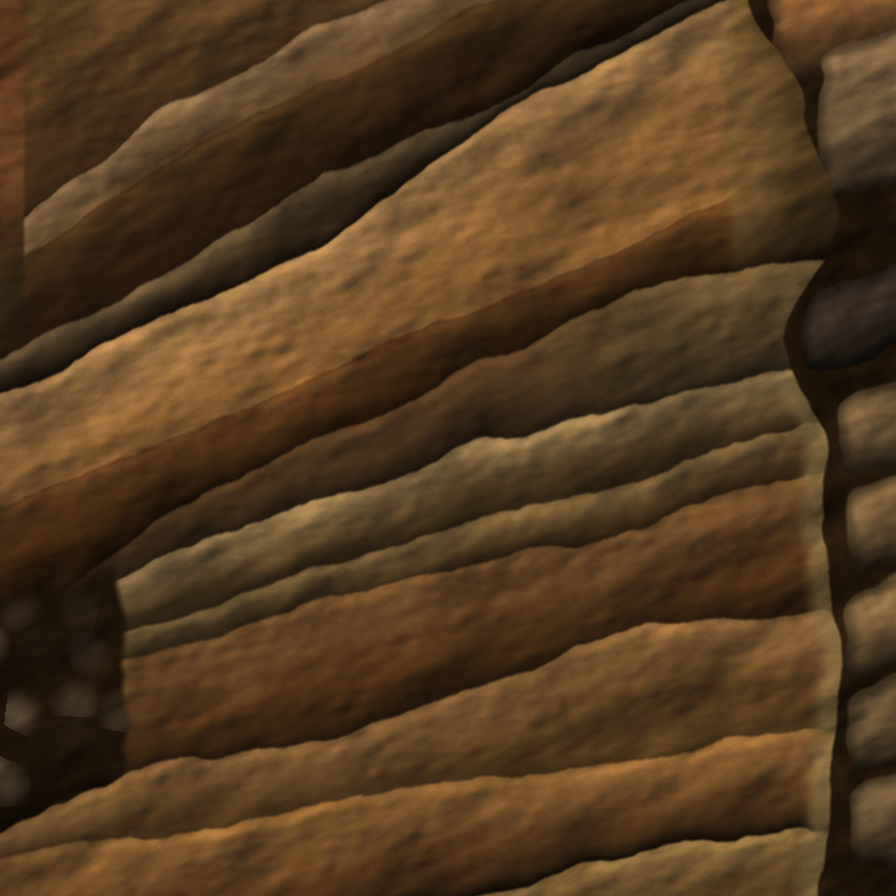
This texture is drawn by a Shadertoy shader. Its source:

```glsl
#define ROUGHNESS 0.024
#define SOFTNESS 0.0025
#define BED_ANGLE 0.43
#define GRAIN 0.55
#define RELIEF 1.3
#define GAP_COLOR vec3(0.11, 0.07, 0.03)

float hash(vec2 p) {
    return fract(sin(dot(p, vec2(127.1, 311.7))) * 43758.5453);
}

float noise(vec2 p) {
    vec2 i = floor(p), f = fract(p);
    f = f * f * (3.0 - 2.0 * f);
    return mix(mix(hash(i), hash(i + vec2(1, 0)), f.x),
               mix(hash(i + vec2(0, 1)), hash(i + vec2(1, 1)), f.x), f.y);
}

float fbm(vec2 p) {
    float sum = 0.0, amp = 0.5;
    for (int i = 0; i < 5; i++) {
        sum += amp * noise(p);
        p = mat2(1.6, 1.2, -1.2, 1.6) * p + 7.3;
        amp *= 0.5;
    }
    return sum;
}

// Piecewise height through six evenly spaced knots
float profile(float x, vec3 a, vec3 b) {
    float t = x / 0.18;
    vec3 s = clamp(t - vec3(0, 1, 2), 0.0, 1.0);
    vec2 r = clamp(t - vec2(3, 4), 0.0, 1.0);
    return a.x + dot(s, vec3(a.y - a.x, a.z - a.y, b.x - a.z)) + dot(r, b.yz - b.xy);
}

// Bed below a ragged edge; shade holds fade depth and contact shadow
void stratum(inout vec3 col, vec2 p, vec3 a, vec3 b, vec3 lit, vec3 dark, vec2 shade) {
    float edge = profile(p.x, a, b);
    edge += ROUGHNESS * (fbm(vec2(p.x * 17.0, a.x * 91.0)) - 0.5);
    float d = edge - p.y;
    col *= 1.0 - shade.y * exp(-max(-d, 0.0) * 45.0);
    vec3 face = mix(lit, dark, smoothstep(0.0, shade.x, d));
    face *= 1.0 + 0.16 * exp(-pow(abs(d - 0.006) * 150.0, 2.0));
    col = mix(col, face, smoothstep(-SOFTNESS, SOFTNESS, d));
}

// Tilted rounded block, lit from above
void block(inout vec3 col, vec2 p, vec2 center, vec2 size, vec3 lit) {
    vec2 q = p - center;
    q.y -= 0.3 * q.x;
    q += 0.014 * (vec2(noise(p * 35.0), noise(p * 35.0 + 9.0)) - 0.5);
    vec2 e = abs(q) - size + 0.022;
    float d = length(max(e, 0.0)) + min(max(e.x, e.y), 0.0) - 0.022;
    float light = mix(0.45, 1.1, smoothstep(-size.y, size.y * 0.5, q.y));
    light *= mix(0.6, 1.0, smoothstep(0.0, 0.018, -d));
    col = mix(col, lit * light, 1.0 - smoothstep(-SOFTNESS, SOFTNESS, d));
}

// Loose rubble from nearest scattered points
vec3 rubble(vec2 p) {
    vec2 g = p * 21.0, cell = floor(g);
    float best = 9.0, tone = 0.0;
    for (int k = 0; k < 9; k++) {
        vec2 id = cell + vec2(k % 3 - 1, k / 3 - 1);
        float d = length(g - id - vec2(hash(id), hash(id + 5.0)));
        if (d < best) { best = d; tone = hash(id + 11.0); }
    }
    return mix(GAP_COLOR, vec3(0.31, 0.25, 0.19), tone * tone * (1.0 - smoothstep(0.1, 0.75, best)));
}

// Right end of the stacked beds
float wallEnd(float y) {
    float ends[9] = float[9](0.915, 0.927, 0.94, 0.922, 0.922, 0.875, 0.935, 0.898, 0.84);
    float t = clamp(y, 0.0, 0.999) * 8.0;
    int i = int(t);
    return mix(ends[i], ends[i + 1], smoothstep(0.0, 1.0, fract(t))) + 0.014 * (fbm(vec2(y * 22.0, 3.0)) - 0.5);
}

void mainImage(out vec4 fragColor, in vec2 fragCoord) {
    vec2 p = fragCoord / iResolution.xy;

    // Upper beds
    vec3 col = mix(vec3(0.25, 0.16, 0.08), vec3(0.33, 0.23, 0.12), smoothstep(0.75, 1.0, p.y));
    stratum(col, p, vec3(0.733, 0.876, 0.971), vec3(1.05, 1.13, 1.2), vec3(0.46, 0.35, 0.23), vec3(0.32, 0.23, 0.13), vec2(0.07, 0.25));
    stratum(col, p, vec3(0.694, 0.818, 0.906), vec3(0.993, 1.04, 1.09), vec3(0.24, 0.16, 0.08), vec3(0.18, 0.11, 0.05), vec2(0.09, 0.0));
    vec3 leftFace = mix(vec3(0.17, 0.12, 0.06), vec3(0.34, 0.21, 0.11), smoothstep(0.66, 0.82, p.y));
    col = mix(col, leftFace, (1.0 - smoothstep(0.024, 0.03, p.x)) * smoothstep(0.6, 0.66, p.y));
    stratum(col, p, vec3(0.603, 0.688, 0.805), vec3(0.876, 0.98, 1.065), vec3(0.36, 0.28, 0.18), vec3(0.25, 0.18, 0.1), vec2(0.05, 0.25));

    // Broad bright bed, its underside and its end face
    stratum(col, p, vec3(0.557, 0.646, 0.724), vec3(0.857, 0.954, 1.04), vec3(0.51, 0.38, 0.23), vec3(0.49, 0.34, 0.18), vec2(0.13, 0.8));
    stratum(col, p, vec3(0.438, 0.505, 0.586), vec3(0.659, 0.733, 0.83), vec3(0.33, 0.21, 0.1), vec3(0.22, 0.13, 0.05), vec2(0.08, 0.0));
    vec3 endFace = mix(vec3(0.43, 0.32, 0.17), vec3(0.25, 0.18, 0.09), smoothstep(0.81, 0.91, p.x));
    endFace *= mix(0.65, 1.0, smoothstep(0.68, 0.84, p.y));
    col = mix(col, endFace, smoothstep(0.805, 0.825, p.x) * smoothstep(0.63, 0.76, p.y));

    // Middle beds
    vec3 dull = mix(vec3(0.29, 0.2, 0.11), vec3(0.4, 0.31, 0.18), smoothstep(0.5, 0.86, p.x));
    stratum(col, p, vec3(0.297, 0.424, 0.513), vec3(0.596, 0.681, 0.707), dull, dull * 0.72, vec2(0.11, 0.55));
    stratum(col, p, vec3(0.297, 0.38, 0.443), vec3(0.508, 0.551, 0.589), vec3(0.48, 0.38, 0.24), vec3(0.29, 0.21, 0.11), vec2(0.075, 0.5));
    stratum(col, p, vec3(0.271, 0.303, 0.368), vec3(0.421, 0.469, 0.529), vec3(0.44, 0.34, 0.2), vec3(0.29, 0.2, 0.1), vec2(0.055, 0.4));
    stratum(col, p, vec3(0.219, 0.277, 0.329), vec3(0.375, 0.414, 0.473), vec3(0.38, 0.26, 0.14), vec3(0.26, 0.16, 0.07), vec2(0.13, 0.45));

    // Dark hollow on the left
    float hollowEdge = 0.137 + ROUGHNESS * (fbm(vec2(p.y * 20.0, 2.0)) - 0.5);
    float hollow = 1.0 - smoothstep(-0.006, 0.006, p.x - hollowEdge);
    hollow *= 1.0 - smoothstep(0.3, 0.35, p.y - 0.35 * p.x);
    col = mix(col, rubble(p), hollow);

    // Lower beds
    stratum(col, p, vec3(0.073, 0.154, 0.169), vec3(0.232, 0.303, 0.319), vec3(0.45, 0.32, 0.18), vec3(0.32, 0.22, 0.11), vec2(0.08, 0.45));
    stratum(col, p, vec3(0.043, 0.069, 0.108), vec3(0.134, 0.154, 0.186), vec3(0.46, 0.32, 0.17), vec3(0.33, 0.21, 0.1), vec2(0.1, 0.25));
    stratum(col, p, vec3(-0.1, -0.07, -0.035), vec3(0.0, 0.052, 0.075), vec3(0.46, 0.35, 0.2), vec3(0.34, 0.24, 0.12), vec2(0.07, 0.85));

    // Pale end rim, dark joint and neighbouring blocks
    float beyond = p.x - wallEnd(p.y);
    float rim = smoothstep(-0.035, -0.012, beyond) * (1.0 - smoothstep(0.55, 0.6, p.y));
    col = mix(col, vec3(0.46, 0.38, 0.23), 0.65 * rim);
    vec3 side = GAP_COLOR * (0.7 + 0.9 * fbm(p * 30.0));
    block(side, p, vec2(0.95, 0.985), vec2(0.09, 0.055), vec3(0.46, 0.31, 0.17));
    block(side, p, vec2(0.98, 0.875), vec2(0.065, 0.085), vec3(0.45, 0.35, 0.23));
    block(side, p, vec2(0.965, 0.645), vec2(0.068, 0.045), vec3(0.23, 0.18, 0.14));
    for (int i = 0; i < 5; i++) {
        float row = float(i), vary = hash(vec2(row, 4.0));
        block(side, p, vec2(0.985 + 0.003 * row, 0.525 - 0.11 * row), vec2(0.045, 0.05),
              mix(vec3(0.36, 0.28, 0.18), vec3(0.43, 0.33, 0.2), vary));
    }
    col = mix(col, side, smoothstep(-SOFTNESS, SOFTNESS, beyond));

    // Bedded grain with relief lighting
    float c = cos(BED_ANGLE), s = sin(BED_ANGLE);
    vec2 grainPos = mat2(c, -s, s, c) * p * vec2(11.0, 24.0);
    float grain = fbm(grainPos);
    float slope = grain - fbm(grainPos + vec2(-0.08, 0.2));
    col *= 1.0 + GRAIN * (grain - 0.48) + RELIEF * slope;
    col *= 0.93 + 0.14 * noise(p * 6.0);
    fragColor = vec4(clamp(col, 0.0, 1.0), 1.0);
}
```
